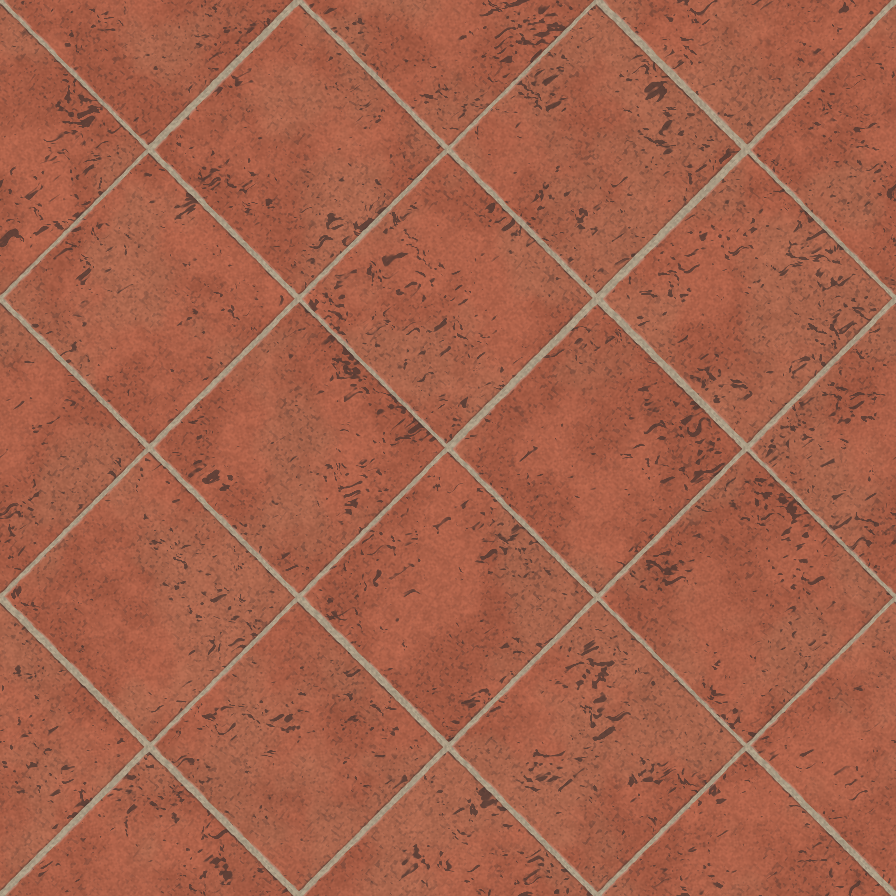
A Shadertoy shader for this texture:

```glsl
// Terracotta floor tiles laid diagonally, three diamonds across and three down, with pale grout.
// Each tile gets its own patch of layered noise for stains, pits and dark specks; tile and
// joint numbers wrap at the canvas border, so the floor tiles without a seam.

#define REPEATS 3.0                      // diamonds across and down
#define JOINT_MIN 0.0020                 // half widths of the joints, in canvas units
#define JOINT_MAX 0.0042
#define SPECKS 0.72                      // strength of the dark specks
#define PITS 0.34                        // strength of the fine pits
#define CLAY vec3(0.685, 0.385, 0.290)
#define UMBER vec3(0.575, 0.310, 0.230)
#define TAN vec3(0.665, 0.420, 0.320)
#define CHAR vec3(0.270, 0.205, 0.190)
#define GROUT vec3(0.665, 0.605, 0.515)
#define CHIPPED vec3(0.740, 0.540, 0.465)

const mat2 TURN = mat2(0.8, 0.6, -0.6, 0.8);

float hash(vec2 p) {
    vec3 k = fract(vec3(p.xyx) * 0.1031);
    k += dot(k, k.yzx + 33.33);
    return fract((k.x + k.y) * k.z);
}

float noise(vec2 p) {
    vec2 i = floor(p), f = fract(p);
    f = f * f * (3.0 - 2.0 * f);
    return mix(mix(hash(i), hash(i + vec2(1, 0)), f.x),
               mix(hash(i + vec2(0, 1)), hash(i + vec2(1, 1)), f.x), f.y);
}

// Layered noise, turned at every octave to hide the grid
float fbm(vec2 p) {
    float sum = 0.0, amp = 0.533;
    for (int i = 0; i < 4; i++) {
        sum += amp * noise(p);
        p = TURN * p * 2.03 + 17.3;
        amp *= 0.5;
    }
    return sum;
}

// Random value of a lattice cell, periodic over the canvas
float cellHash(vec2 id, float salt) {
    vec2 axes = vec2(id.x + id.y, id.x - id.y);
    return hash(floor(mod(axes + 0.5, 2.0 * REPEATS)) + salt);
}

// Fired clay surface; q is the position within the tile, rim rises to 1 at its edges
vec3 claySurface(vec2 q, float rim, vec2 id) {
    vec2 s = q + 3.0 + floor(9.0 * vec2(cellHash(id, 3.0), cellHash(id, 11.0)));
    vec2 turned = TURN * s;

    // Broad stains and warm pale patches
    float wear = smoothstep(0.40, 0.72, fbm(s * 6.0) + 0.13 * rim);
    float pale = smoothstep(0.46, 0.70, fbm(s * 3.5 + 51.0) + 0.06 * rim);
    vec3 col = mix(CLAY, UMBER, 0.52 * wear);
    col = mix(col, TAN, 0.60 * pale);

    // Fine grain and pits, denser where worn
    col *= 1.0 + 0.14 * (noise(turned * 150.0) - 0.5) + 0.10 * (fbm(s * 30.0) - 0.5);
    float pits = smoothstep(0.64, 0.90, noise(turned * 118.0 + 9.0));
    col = mix(col, CHAR, PITS * pits * (0.25 + 0.75 * max(wear, 0.6 * pale)));

    // Small clustered specks, slightly longer sideways
    float cluster = fbm(s * 5.5 + 83.0) + 0.06 * rim;
    vec2 g = s * vec2(44.0, 62.0) + 3.0 * noise(s * 19.0);
    float speck = 0.64 * noise(g) + 0.36 * noise(TURN * g * 2.1 + 31.0);
    speck += 0.60 * (cluster - 0.5);
    col = mix(col, CHAR, SPECKS * smoothstep(0.76, 0.87, speck));

    return col * (0.985 + 0.03 * cellHash(id, 29.0));
}

void mainImage(out vec4 fragColor, in vec2 fragCoord) {
    vec2 p = fragCoord / iResolution.xy;
    float px = 1.0 / min(iResolution.x, iResolution.y);

    // Diagonal lattice: joints run along whole numbers of either axis
    vec2 lattice = REPEATS * vec2(p.x + p.y, p.x - p.y);
    vec2 id = floor(lattice);
    vec2 local = lattice - id - 0.5;
    vec2 q = 0.5 * vec2(local.x + local.y, local.x - local.y);
    float rim = smoothstep(0.15, 0.5, max(abs(local.x), abs(local.y)));
    vec3 col = claySurface(q, rim, id);

    // Signed distance to the nearest joint of each direction, in canvas units
    vec2 line = round(lattice);
    vec2 side = (lattice - line) / (REPEATS * sqrt(2.0));
    vec2 width = vec2(cellHash(vec2(line.x, id.y), 41.0), cellHash(vec2(id.x, line.y), 67.0));
    width = mix(vec2(JOINT_MIN), vec2(JOINT_MAX), width * width);
    float ragged = 0.0010 * (noise(q * 70.0 + 90.0) - 0.5);
    vec2 edge = abs(side) - width + ragged;

    // Shadow on the right-hand edges of a tile, chipped light rim on the left-hand ones
    vec2 nearEdge = 1.0 - smoothstep(vec2(0.0006), vec2(0.0026), edge);
    vec2 shaded = nearEdge * step(side, vec2(0.0));
    vec2 lit = nearEdge - shaded;
    float chips = smoothstep(0.20, 0.65, noise(q * 40.0 + 140.0));
    col = mix(col, CHAR, (0.7 - 0.4 * chips) * max(shaded.x, 0.7 * shaded.y));
    col = mix(col, CHIPPED, 0.75 * chips * max(lit.x, lit.y));

    // Sandy grout
    vec3 grout = GROUT * (0.90 + 0.20 * noise(q * 130.0 + 60.0));
    float joint = 1.0 - smoothstep(-0.5 * px, 0.5 * px, min(edge.x, edge.y));
    fragColor = vec4(mix(col, grout, joint), 1.0);
}
```
